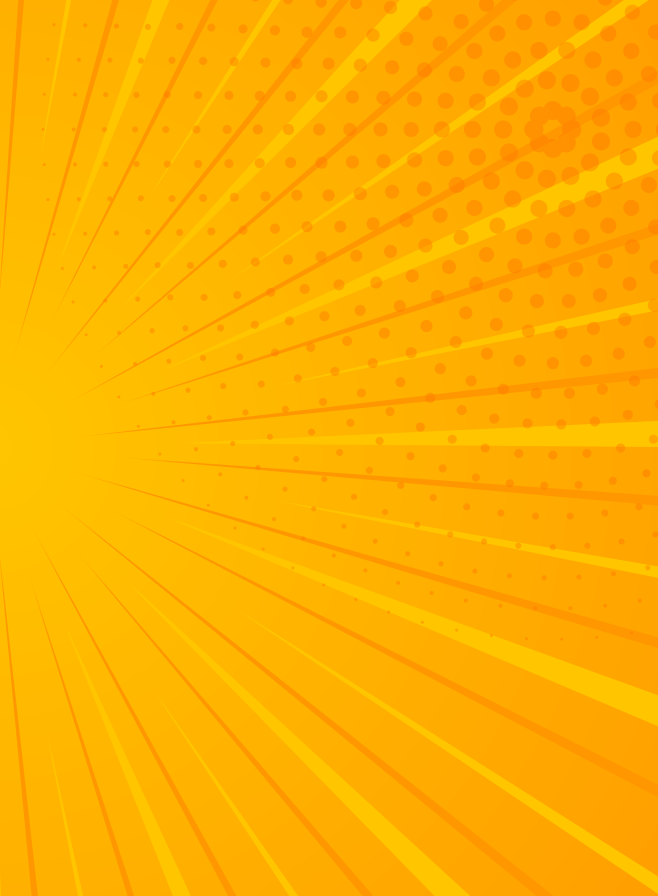
This background is drawn by a WebGL 2 fragment shader. Its source:

```glsl
#version 300 es
precision highp float;
// Amber sunburst fanning out from the left edge, overlaid with a ringed halftone disc.

#define BURST_CENTER vec2(-0.013, 0.5013)
#define RAY_PERIOD 22.6      // degrees between rays of one family
#define DISC_CENTER vec2(0.617, 0.8555)
#define RING_GAP 0.03424     // distance between halftone rings
#define INNER_RING 0.0211    // radius of the smallest ring
#define LAST_RING 16.0
#define DOT_OPACITY 0.4

uniform vec2 u_resolution;
out vec4 fragColor;

const float TAU = 6.2831853;
const vec3 LIGHT_RAY = vec3(1.0, 0.776, 0.0);
const vec3 DARK_RAY = vec3(1.0, 0.595, 0.0);
const vec3 GLOW = vec3(1.0, 0.775, 0.0);
const vec3 EDGE = vec3(1.0, 0.624, 0.0);
const vec3 DOT = vec3(1.0, 0.45, 0.0);

// Coverage of a family of wedges: first angle in degrees, tip radius, half-width slope.
float rays(vec2 q, float firstAngle, float tip, float slope, float pixel) {
    float angle = degrees(atan(q.y, q.x)) - firstAngle;
    float offset = radians(angle - RAY_PERIOD * round(angle / RAY_PERIOD));
    float halfWidth = slope * (length(q) * cos(offset) - tip);
    float across = abs(length(q) * sin(offset));
    float cover = clamp((halfWidth - across) / pixel + 0.5, 0.0, 1.0);
    return cover * clamp(2.0 * halfWidth / pixel, 0.0, 1.0);
}

// Concentric rings of dots that shrink outwards; each ring starts on the left.
float halftone(vec2 q, float pixel) {
    float dist = length(q);
    float ring = clamp(round((dist - INNER_RING) / RING_GAP), 0.0, LAST_RING);
    float ringRadius = INNER_RING + RING_GAP * ring;
    float stepAngle = TAU / round(8.0 + 5.2 * ring);
    float angle = atan(q.y, -q.x);
    float offset = angle - stepAngle * round(angle / stepAngle);
    vec2 fromDot = dist * vec2(cos(offset), sin(offset)) - vec2(ringRadius, 0.0);
    float dotRadius = 0.0017 + 0.00056 * (LAST_RING - ring);
    return clamp((dotRadius - length(fromDot)) / pixel + 0.5, 0.0, 1.0);
}

void main() {
    float pixel = 1.0 / u_resolution.y;
    vec2 p = gl_FragCoord.xy * pixel;
    vec2 q = p - BURST_CENTER;

    // Radial glow
    vec3 color = mix(GLOW, EDGE, clamp(length(q) / 0.89, 0.0, 1.0));

    // Broad and narrow light rays
    color = mix(color, LIGHT_RAY, rays(q, 1.1, 0.208, 0.027, pixel));
    color = mix(color, LIGHT_RAY, rays(q, 12.0, 0.315, 0.014, pixel));

    // Two sets of dark rays
    color = mix(color, DARK_RAY, rays(q, -4.6, 0.145, 0.009, pixel));
    color = mix(color, DARK_RAY, rays(q, 6.3, 0.094, 0.0085, pixel));

    // Translucent dots
    color = mix(color, DOT, DOT_OPACITY * halftone(p - DISC_CENTER, pixel));

    fragColor = vec4(color, 1.0);
}
```
